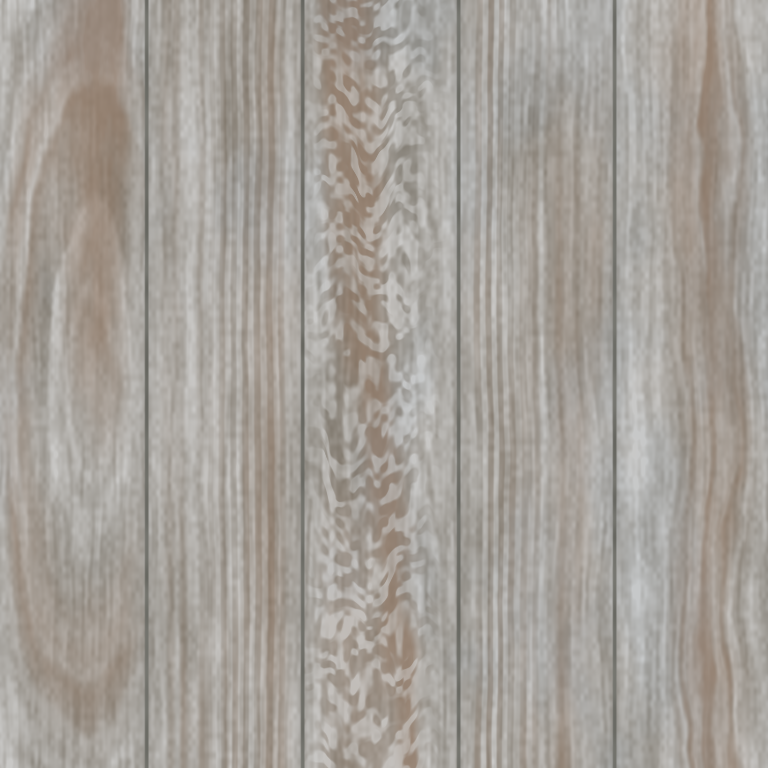
Reproduce this texture procedurally as a WebGL 1 fragment shader.

```glsl
precision highp float;

uniform vec2 u_resolution;

float hash(vec2 p) {
  p = fract(p * vec2(0.1031, 0.1137));
  p += dot(p, p.yx + 33.33);
  return fract((p.x + p.y) * p.x * 17.0);
}

float noise(vec2 p) {
  vec2 i = floor(p), f = fract(p);
  f = f * f * (3.0 - 2.0 * f);
  return mix(mix(hash(i), hash(i + vec2(1, 0)), f.x),
             mix(hash(i + vec2(0, 1)), hash(i + vec2(1, 1)), f.x), f.y);
}

float fbm(vec2 p) {
  float sum = 0.0, amp = 0.5;
  for (int i = 0; i < 4; i++) {
    sum += amp * noise(p);
    p = p * 2.03 + 19.7;
    amp *= 0.5;
  }
  return sum / 0.9375;
}

float bump(float x, float center, float width) {
  float d = (x - center) / width;
  return exp(-d * d);
}

// Nested elongated arches around a knotless heart
vec2 archedGrain(vec2 p, float warp) {
  float r = length(vec2((p.x - 0.64) / 0.56, (p.y - 0.52) / 0.45)) + warp * 0.3;
  float rings = noise(vec2(r * 15.0, 3.0 + p.y * 1.5));
  float heart = bump(p.x + warp * 0.3, 0.7, 0.17) * smoothstep(0.35, 0.6, p.y);
  float rim = bump(r, 0.92, 0.2);
  return vec2(rings, 0.75 * heart + 0.65 * rim * (1.2 - rings));
}

// Straight ridges, strongest around one side of the board
vec2 ridgedGrain(vec2 p, float warp, float side, float seed) {
  float x = p.x + warp * 0.04;
  float broad = noise(vec2(x * 26.0 + seed, p.y * 1.3));
  float ridge = smoothstep(0.15, 0.85, 0.5 + 0.5 * sin(x * 84.0 + 2.0 * noise(vec2(x * 6.0, seed))));
  float grain = mix(broad, ridge, 0.65 * bump(p.x, side, 0.24));
  float stain = noise(vec2(x * 9.0 + seed, p.y * 3.0));
  return vec2(grain, 0.5 * (1.0 - grain) * stain + 0.25 * bump(p.x, 0.75, 0.2) * stain);
}

// Crackled paint with a rust streak leaning across the board
vec2 crackledGrain(vec2 p, float warp) {
  float flake = smoothstep(0.3, 0.72, noise(vec2(p.x * 21.0, p.y * 100.0 + warp * 12.0)));
  float slant = noise(vec2((p.x + 1.6 * p.y + warp * 0.4) * 17.0, p.y * 7.0));
  float grain = mix(flake, slant, 0.75 * smoothstep(0.6, 0.85, p.x));
  float path = mix(0.72, 0.2, p.y) + warp * 0.3;
  float streak = bump(p.x, path, 0.09 + 0.1 * p.y);
  float worn = 0.4 * smoothstep(0.55, 0.2, p.y) * bump(p.x, 0.35, 0.35);
  return vec2(grain, (0.85 * streak + worn) * (1.1 - 0.65 * flake));
}

// Dense wavering dark lines right of the middle
vec2 waveringGrain(vec2 p, float warp) {
  float x = p.x + warp * 0.28 + 0.035 * sin(p.y * 9.0);
  float grain = noise(vec2(x * 24.0, p.y * 2.5));
  float core = bump(x, 0.6, 0.2);
  return vec2(grain - 0.15 * core, core * (1.15 - 0.85 * grain));
}

void main() {
  vec2 uv = gl_FragCoord.xy / u_resolution;

  // Five boards
  float across = (uv.x - 0.191) / 0.2031 + 1.0;
  float board = floor(across);
  vec2 p = vec2(fract(across), uv.y);
  float warp = fbm(vec2(p.x * 2.5 + board * 17.0, p.y * 5.0)) - 0.5;

  // x: grain lightness, y: brown stain
  vec2 wood;
  if (board < 0.5) wood = archedGrain(p, warp);
  else if (board < 1.5) wood = ridgedGrain(p, warp, 0.68, 5.0);
  else if (board < 2.5) wood = crackledGrain(p, warp);
  else if (board < 3.5) wood = ridgedGrain(p, warp, 0.22, 31.0);
  else wood = waveringGrain(p, warp);

  // Whitewash, fibres and small chips
  float wash = fbm(uv * vec2(13.0, 5.0) + 40.0);
  float fibre = noise(vec2(uv.x * 210.0 + warp * 4.0, uv.y * 13.0));
  float chip = noise(uv * vec2(190.0, 120.0));
  float edge = min(p.x, 1.0 - p.x);
  float border = 1.0 - smoothstep(0.06, 0.17, edge + warp * 0.1);
  float grain = mix(wood.x, 0.65, border * 0.7);
  float tone = 0.6 + 0.6 * (grain - 0.5) + 0.75 * (wash - 0.5)
             + 0.42 * (fibre - 0.5) + 0.3 * (chip - 0.5);

  vec3 color = mix(vec3(0.53, 0.51, 0.475), vec3(0.765, 0.76, 0.75), clamp(tone, -0.2, 1.1));
  float stain = wood.y * (1.0 - 0.7 * border) * (0.5 + 0.6 * fbm(uv * vec2(60.0, 16.0)));
  color = mix(color, vec3(0.57, 0.475, 0.40), clamp(stain, 0.0, 0.75));
  color += vec3(-0.012, 0.0, 0.012) * smoothstep(0.5, 0.75, fbm(uv * vec2(8.0, 4.0) + 9.0));

  // Grooves between boards
  float d = edge * 0.2031;
  float aa = 0.7 / u_resolution.x;
  color *= 1.0 - 0.1 * exp(-d / 0.004);
  vec3 groove = vec3(0.43, 0.43, 0.405) + 0.07 * (noise(uv * vec2(5.0, 40.0)) - 0.5);
  color = mix(groove, color, smoothstep(0.0018 - aa, 0.0028 + aa, d));

  gl_FragColor = vec4(color, 1.0);
}
```
